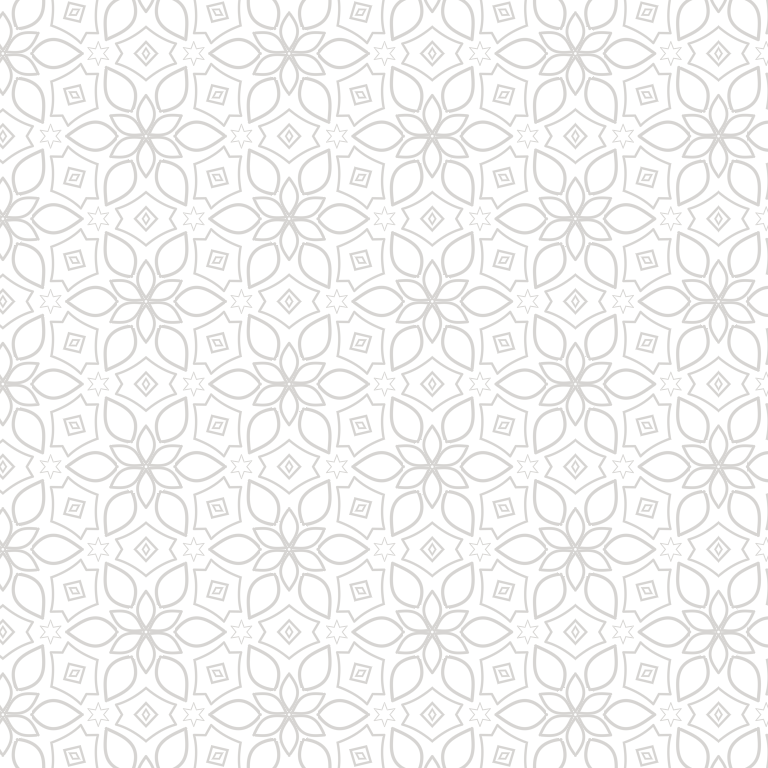
A WebGL 2 fragment shader for this pattern:

```glsl
#version 300 es
precision highp float;
// Pale grey line lattice of six-petal flowers, leaves, thin stars and framed diamonds on white.

#define SPACING 0.2152              // distance between flower centres, in canvas units
#define ORIGIN vec2(0.1901, 0.1771) // one flower centre
#define LINE_COLOR vec3(0.838, 0.832, 0.822)
#define LEAF_HALF 0.0097            // half line widths, in flower spacings
#define PETAL_HALF 0.0085
#define FRAME_HALF 0.0072
#define STAR_HALF 0.0028

uniform vec2 u_resolution;
out vec4 outColor;

const float PI = 3.14159265;
const float ROOT3 = 1.7320508;

// Offset from the nearest point of a hexagonal lattice.
vec2 hexCell(vec2 p) {
    vec2 cell = vec2(ROOT3, 1.0);
    vec2 a = mod(p, cell) - 0.5 * cell;
    vec2 b = mod(p - 0.5 * cell, cell) - 0.5 * cell;
    return dot(a, a) < dot(b, b) ? a : b;
}

// Folds the plane into one mirrored sixth around the x axis.
vec2 foldSix(vec2 p) {
    float sector = PI / 3.0;
    float angle = mod(atan(p.y, p.x) + 0.5 * sector, sector) - 0.5 * sector;
    return length(p) * vec2(cos(angle), abs(sin(angle)));
}

float segmentDistance(vec2 p, vec2 a, vec2 b) {
    vec2 ab = b - a;
    return length(p - a - ab * clamp(dot(p - a, ab) / dot(ab, ab), 0.0, 1.0));
}

// Distance to a pointed leaf outline along x; a skew below 1 moves the bulge inward.
float leafOutline(vec2 p, float start, float end, float halfWidth, float skew) {
    float len = end - start;
    float t = (p.x - start) / len;
    if (t <= 0.0) return length(p - vec2(start, 0.0));
    if (t >= 1.0) return length(p - vec2(end, 0.0));
    float u = pow(t, skew);
    float slope = halfWidth * PI * cos(PI * u) * skew * u / (t * len);
    return abs(abs(p.y) - halfWidth * sin(PI * u)) / sqrt(1.0 + slope * slope);
}

// Frame quarter: sagging side from apex to corner, then a notch facing the star.
float frameOutline(vec2 m) {
    const vec2 apex = vec2(0.161, 0.0);
    const vec2 corner = vec2(0.060, 0.181);
    const vec2 notch = vec2(0.0, 0.145);
    const float sag = 0.013;
    float s = m.y / corner.y;
    float side = length(m - corner);
    if (s < 1.0) {
        float edge = mix(apex.x, corner.x, s) - 4.0 * sag * s * (1.0 - s);
        float slope = (corner.x - apex.x - 4.0 * sag * (1.0 - 2.0 * s)) / corner.y;
        side = abs(m.x - edge) / sqrt(1.0 + slope * slope);
    }
    return min(side, segmentDistance(m, corner, notch));
}

float diamondOutline(vec2 m, vec2 radii) {
    return abs(dot(m, radii.yx) - radii.x * radii.y) / length(radii);
}

float starOutline(vec2 k) {
    k = foldSix(k.yx);
    return segmentDistance(k, vec2(0.072, 0.0), 0.033 * vec2(0.866, 0.5));
}

void main() {
    float canvas = min(u_resolution.x, u_resolution.y);
    float pixel = 1.0 / (canvas * SPACING);
    vec2 p = foldSix(hexCell((gl_FragCoord.xy / canvas - ORIGIN) / SPACING));

    // Axis toward the neighbouring flower, and the midpoint on it.
    vec2 q = vec2(dot(p, vec2(0.5 * ROOT3, 0.5)), dot(p, vec2(0.5, -0.5 * ROOT3)));
    vec2 m = abs(q - vec2(0.5, 0.0));

    // Flower: outer leaves, inner petals and centre ring.
    float d = leafOutline(p, 0.175, 0.480, 0.085, 0.82) - LEAF_HALF;
    d = min(d, leafOutline(q, 0.020, 0.247, 0.051, 1.0) - PETAL_HALF);
    d = min(d, abs(length(p) - 0.014) - 0.006);

    // Frame with nested diamonds between two flowers.
    d = min(d, frameOutline(m) - FRAME_HALF);
    d = min(d, diamondOutline(m, vec2(0.070, 0.066)) - FRAME_HALF);
    d = min(d, diamondOutline(m, vec2(0.032, 0.020)) - 0.0055);

    // Thin star where three flowers meet.
    d = min(d, starOutline(p - vec2(1.0 / ROOT3, 0.0)) - STAR_HALF);

    float ink = smoothstep(0.7 * pixel, -0.7 * pixel, d);
    outColor = vec4(mix(vec3(1.0), LINE_COLOR, ink), 1.0);
}
```
